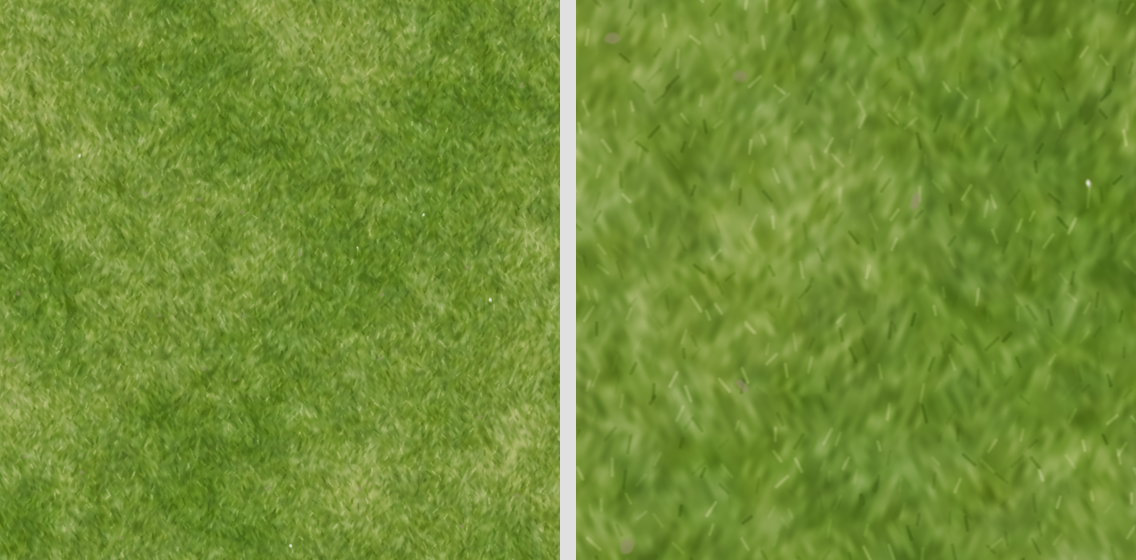
Left: the whole. Right: its middle third, enlarged.
Give the GLSL for this texture, as a WebGL 1 fragment shader.

```glsl
precision highp float;
// Mown lawn from above: leaning grass blades, soft clumps and patches, a faint track and sparse specks.

uniform vec2 u_resolution;

#define PATCH_CONTRAST 0.95
#define CLUMP_CONTRAST 0.8
#define GRAIN_CONTRAST 1.6
#define BLADE_CONTRAST 1.0
#define BLADE_CELLS 70.0
#define BLADE_LENGTH 0.010
#define BLADE_WIDTH 0.0013
#define SPECK_CELLS 10.0
#define SPECK_SHARE 0.3

const vec3 DARK_GRASS = vec3(0.36, 0.47, 0.13);
const vec3 MID_GRASS = vec3(0.455, 0.57, 0.20);
const vec3 PALE_GRASS = vec3(0.59, 0.67, 0.35);
const vec3 DRY_SPECK = vec3(0.60, 0.57, 0.43);
const vec3 WHITE_SPECK = vec3(0.88, 0.89, 0.84);

float hash(vec2 p) {
  return fract(sin(dot(p, vec2(127.1, 311.7))) * 43758.5453);
}

mat2 rotation(float angle) {
  float c = cos(angle), s = sin(angle);
  return mat2(c, s, -s, c);
}

// Value noise centred on zero
float noise(vec2 p) {
  vec2 cell = floor(p), f = fract(p);
  f = f * f * (3.0 - 2.0 * f);
  float low = mix(hash(cell), hash(cell + vec2(1.0, 0.0)), f.x);
  float high = mix(hash(cell + vec2(0.0, 1.0)), hash(cell + 1.0), f.x);
  return mix(low, high, f.y) - 0.5;
}

// Fine streaks that lean left or right from tuft to tuft
float grain(vec2 uv) {
  vec2 right = rotation(0.4) * uv;
  vec2 left = rotation(-0.45) * uv;
  float lean = smoothstep(-0.15, 0.15, noise(uv * 38.0 + 5.0));
  float fine = mix(noise(right * vec2(225.0, 110.0)),
                   noise(left * vec2(225.0, 110.0) + 31.0), lean);
  float coarse = mix(noise(right * vec2(105.0, 60.0) + 11.0),
                     noise(left * vec2(105.0, 60.0) + 47.0), lean);
  return fine + 0.65 * coarse;
}

// Scattered single blades, some lit and some in shade
float blades(vec2 uv, float pixel) {
  vec2 p = uv * BLADE_CELLS;
  float tone = 0.0;
  for (int y = -1; y <= 1; y++) {
    for (int x = -1; x <= 1; x++) {
      vec2 cell = floor(p) + vec2(float(x), float(y));
      vec2 jitter = vec2(hash(cell + 3.1), hash(cell + 8.7));
      vec2 d = (p - cell - jitter) / BLADE_CELLS;
      d = rotation((hash(cell + 15.3) - 0.5) * 1.8) * d;
      float halfLength = BLADE_LENGTH * mix(0.25, 0.5, hash(cell + 21.9));
      d.y -= clamp(d.y, -halfLength, halfLength);
      float cover = 1.0 - smoothstep(0.0, BLADE_WIDTH + pixel, length(d));
      tone += cover * (hash(cell + 27.4) * 2.0 - 0.95);
    }
  }
  return tone;
}

// Small dry leaves and a few white petals
vec3 addSpecks(vec3 color, vec2 uv, float pixel) {
  vec2 p = uv * SPECK_CELLS;
  vec2 cell = floor(p);
  vec2 centre = cell + 0.15 + 0.7 * vec2(hash(cell + 41.2), hash(cell + 53.6));
  vec2 d = rotation(hash(cell + 61.5) * 3.14) * (p - centre) / SPECK_CELLS;
  float white = step(0.84, hash(cell + 73.8));
  float radius = mix(0.0055, 0.0035, white);
  float edge = length(d * vec2(1.0, 1.5)) + 0.004 * noise(uv * 230.0);
  float cover = 1.0 - smoothstep(radius - 0.002 - pixel, radius + pixel, edge);
  cover *= step(hash(cell + 87.1), SPECK_SHARE) * mix(0.6, 0.95, white);
  return mix(color, mix(DRY_SPECK, WHITE_SPECK, white), cover);
}

void main() {
  float pixel = 1.0 / u_resolution.y;
  vec2 uv = gl_FragCoord.xy * pixel;

  // Broad patches and clumps, rotated and warped to hide the lattice
  vec2 warp = vec2(noise(uv * 17.0 + 2.0), noise(uv * 17.0 + 9.0));
  vec2 ground = rotation(0.6) * (uv + 0.05 * warp);
  float patches = noise(ground * 4.5 + 3.0) + 0.75 * noise(ground * 11.0 + 19.0);
  float clumps = noise(ground * 29.0 + 7.0) + 0.4 * noise(ground * 58.0 + 13.0);

  float tone = PATCH_CONTRAST * patches + CLUMP_CONTRAST * clumps
             + GRAIN_CONTRAST * grain(uv) + BLADE_CONTRAST * blades(uv, pixel);

  // Faint broken wheel track
  float trackX = 0.19 - 0.155 * uv.y + 0.012 * noise(uv.yy * 16.0);
  float track = 1.0 - smoothstep(0.001, 0.008, abs(uv.x - trackX));
  tone -= 0.9 * track * smoothstep(-0.1, 0.35, noise(vec2(4.0, uv.y * 22.0)));

  // Tone to grass colour, with a slow drift from fresh to dry
  tone = clamp(tone, -1.5, 1.6);
  vec3 color = mix(MID_GRASS, DARK_GRASS, max(-tone, 0.0));
  color = mix(color, PALE_GRASS, max(tone, 0.0));
  float dryness = patches + 0.6 * noise(uv * 75.0 + 23.0);
  color += dryness * vec3(0.035, 0.0, 0.015);
  color.b += 0.06 * noise(uv * 48.0 + 37.0);

  gl_FragColor = vec4(addSpecks(color, uv, pixel), 1.0);
}
```
